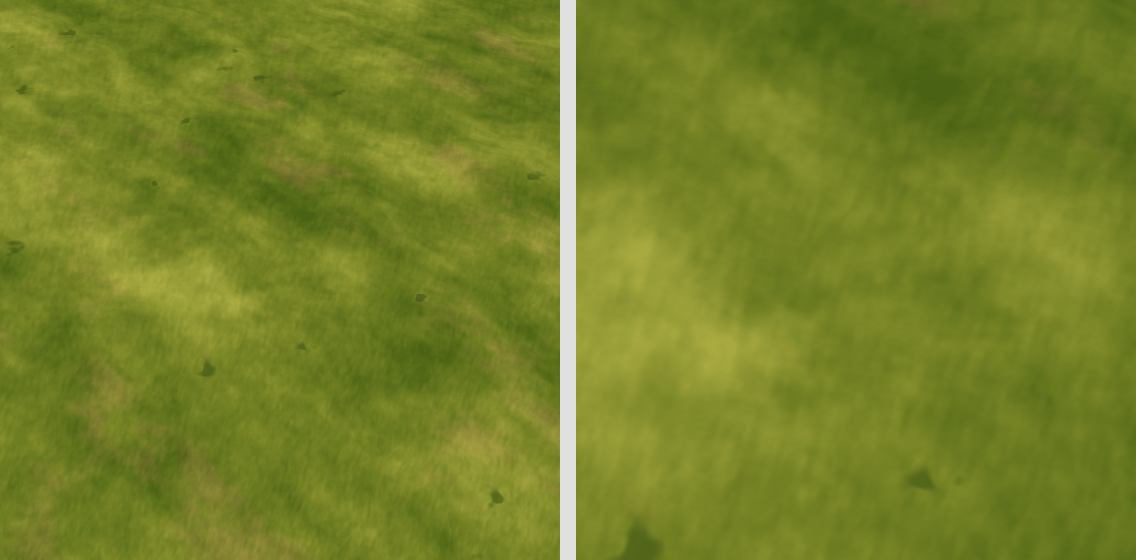
Left: the whole. Right: its middle third, enlarged.
A three.js fragment shader for this texture:

```glsl
// Mown meadow seen at a slant: streaky light and dark patches, dry spots and fine soft blades.
varying vec2 vUv;

float hash(vec2 p) {
  vec3 h = fract(vec3(p.xyx) * 0.1031);
  h += dot(h, h.yzx + 33.33);
  return fract((h.x + h.y) * h.z);
}

float noise(vec2 p) {
  vec2 cell = floor(p);
  vec2 f = fract(p);
  f = f * f * f * (f * (f * 6.0 - 15.0) + 10.0);
  float low = mix(hash(cell), hash(cell + vec2(1.0, 0.0)), f.x);
  float high = mix(hash(cell + vec2(0.0, 1.0)), hash(cell + 1.0), f.x);
  return mix(low, high, f.y);
}

// Layered noise, turned at each octave to hide the lattice; result is centred on 0.
float fbm(vec2 p, float gain) {
  float sum = 0.0;
  float total = 0.0;
  float amplitude = 1.0;
  for (int i = 0; i < 5; i++) {
    sum += amplitude * (noise(p) - 0.5);
    total += amplitude;
    amplitude *= gain;
    p = mat2(0.92, 0.39, -0.39, 0.92) * p * 2.03 + 17.3;
  }
  return sum / total;
}

// Sparse dark tufts, at most one per cell.
float tufts(vec2 p) {
  float cover = 0.0;
  vec2 home = floor(p);
  for (int y = -1; y <= 1; y++) {
    for (int x = -1; x <= 1; x++) {
      vec2 cell = home + vec2(x, y);
      vec2 center = cell + vec2(hash(cell + 5.1), hash(cell + 9.7));
      float radius = mix(0.1, 0.28, hash(cell + 2.3));
      float present = step(0.94, hash(cell + 31.0));
      float edge = length(p - center) + 0.35 * (noise(p * 6.0) - 0.5);
      cover = max(cover, present * (1.0 - smoothstep(radius * 0.3, radius * 1.3, edge)));
    }
  }
  return cover;
}

void main() {
  // Ground plane: features shrink and flatten toward the top.
  float depth = 1.0 / (1.9 - vUv.y);
  vec2 ground = vec2(vUv.x - 0.5, 2.0) * depth;
  vec2 streak = vec2(ground.x - ground.y, ground.x + ground.y) * 0.7 + 8.0;

  // Broad patches, long streaks and smaller mottling.
  vec2 warp = vec2(noise(ground * 9.0), noise(ground * 9.0 + 40.0)) * 0.06;
  float patches = fbm((streak + warp) * vec2(5.0, 8.5), 0.6);
  float streaks = fbm(streak * vec2(3.0, 16.0) + 50.0, 0.5);
  float mottle = fbm(ground * 26.0 + 90.0, 0.65);

  // Short, slightly leaning blades, finer in the distance.
  vec2 blade = vec2(vUv.x - 0.25 * vUv.y + 0.012 * noise(vUv * 14.0), vUv.y);
  float grain = noise(blade * vec2(150.0, 62.0)) - 0.5;
  grain += 0.6 * (noise(blade * vec2(245.0, 110.0) + 70.0) - 0.5);
  grain *= mix(1.1, 0.7, vUv.y);

  float tone = 0.51 + 1.15 * patches + 0.5 * streaks + 0.45 * mottle + 0.13 * grain;
  tone -= 0.1 * smoothstep(0.9, 1.8, vUv.x + vUv.y);
  tone = clamp(tone, 0.0, 1.0);

  vec3 shade = vec3(0.29, 0.385, 0.075);
  vec3 grass = vec3(0.465, 0.515, 0.145);
  vec3 sunlit = vec3(0.66, 0.665, 0.25);
  vec3 color = mix(shade, grass, min(tone * 2.0, 1.0));
  color = mix(color, sunlit, max(tone * 2.0 - 1.0, 0.0));

  // Dry, brownish turf and a few dark tufts.
  float dryness = fbm(streak * vec2(6.0, 11.0) + 130.0, 0.6) + 0.3 * mottle;
  vec3 straw = vec3(0.56, 0.51, 0.23) * (0.7 + 0.6 * tone);
  color = mix(color, straw, 0.6 * smoothstep(0.04, 0.26, dryness));
  color = mix(color, vec3(0.22, 0.31, 0.07), 0.55 * tufts(ground * 20.0));

  gl_FragColor = vec4(color, 1.0);
}
```
